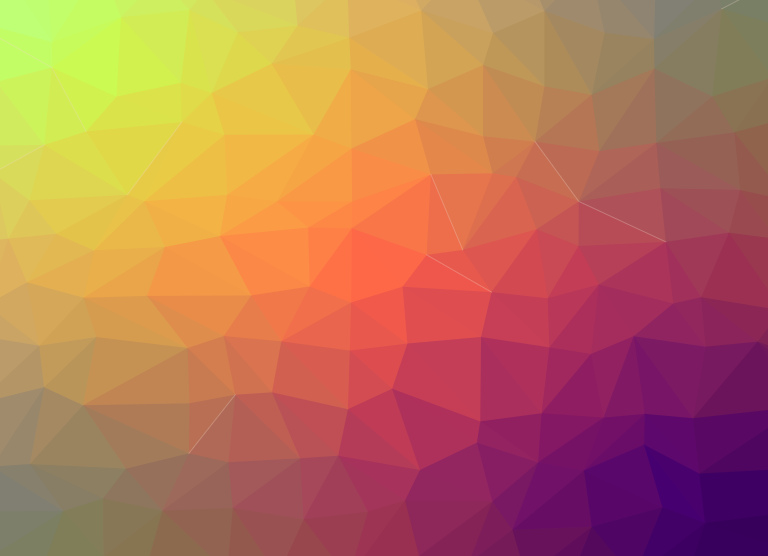
Reproduce this background procedurally as a WebGL 2 fragment shader.

```glsl
#version 300 es
precision highp float;
// Low-poly mesh: a jittered grid of points, each quad split into two flat
// triangles. A triangle's colour is the mean of one palette read across the
// canvas and down it, taken at the triangle's centroid.
uniform vec2 u_resolution;
out vec4 fragColor;

#define CELLS vec2(12.6, 10.26)   // grid cells across and up the canvas
#define PHASE vec2(0.25, 0.22)    // grid offset, in cells
#define JITTER vec2(0.40, 0.34)   // largest point shift, in cells (below 0.5)
#define SEED 17.0
#define SEAM_CHANCE 0.05          // share of quads with a pale diagonal seam
#define SEAM_WIDTH 0.0016         // in canvas heights
#define SEAM_ALPHA 0.32

const vec3 PALETTE[9] = vec3[9](
    vec3(0.74, 1.00, 0.47), vec3(0.80, 0.98, 0.31), vec3(0.91, 0.81, 0.27),
    vec3(0.99, 0.61, 0.27), vec3(1.00, 0.38, 0.28), vec3(0.78, 0.25, 0.34),
    vec3(0.52, 0.09, 0.39), vec3(0.28, 0.00, 0.44), vec3(0.20, 0.00, 0.33));

vec3 hash3(vec2 id) {
    vec3 q = fract((id.xyx + SEED) * vec3(0.1031, 0.1030, 0.0973));
    q += dot(q, q.yxz + 33.33);
    return fract((q.xxy + q.yzz) * q.zyx);
}

vec3 palette(float t) {
    float s = clamp(t, 0.0, 1.0) * 8.0;
    int i = min(int(s), 7);
    return mix(PALETTE[i], PALETTE[i + 1], s - float(i));
}

vec3 meshColour(vec2 uv) {
    return 0.5 * (palette(uv.x) + palette(1.0 - uv.y));
}

// Grid point in canvas heights
vec2 meshPoint(vec2 id, vec2 aspect) {
    vec2 shift = (hash3(id).xy * 2.0 - 1.0) * JITTER;
    return (id + shift - PHASE) / CELLS * aspect;
}

float cross2(vec2 a, vec2 b) {
    return a.x * b.y - a.y * b.x;
}

// Twice the signed area, positive when counter-clockwise
float area(vec2 a, vec2 b, vec2 c) {
    return cross2(b - a, c - a);
}

// Signed distance to the line a-b, positive on its left
float lineSide(vec2 p, vec2 a, vec2 b) {
    return cross2(b - a, p - a) / length(b - a);
}

float segmentDistance(vec2 p, vec2 a, vec2 b) {
    vec2 ab = b - a;
    return length(p - a - ab * clamp(dot(p - a, ab) / dot(ab, ab), 0.0, 1.0));
}

// Flat colour weighted by the triangle's smooth coverage
vec4 triangle(vec2 p, vec2 a, vec2 b, vec2 c, vec2 aspect, float pixel) {
    float inside = min(lineSide(p, a, b), min(lineSide(p, b, c), lineSide(p, c, a)));
    float cover = clamp(inside / pixel + 0.5, 0.0, 1.0);
    return vec4(meshColour((a + b + c) / 3.0 / aspect), 1.0) * cover;
}

void main() {
    float pixel = 1.0 / u_resolution.y;
    vec2 aspect = vec2(u_resolution.x * pixel, 1.0);
    vec2 p = gl_FragCoord.xy * pixel;
    vec2 home = floor(p / aspect * CELLS + PHASE);
    vec4 sum = vec4(0.0);
    float seam = 0.0;

    // Jittered quads can reach into the neighbouring cells
    for (int j = -1; j <= 1; j++) {
        for (int i = -1; i <= 1; i++) {
            vec2 id = home + vec2(i, j);
            vec2 a = meshPoint(id, aspect);
            vec2 b = meshPoint(id + vec2(1.0, 0.0), aspect);
            vec2 c = meshPoint(id + vec2(1.0, 1.0), aspect);
            vec2 d = meshPoint(id + vec2(0.0, 1.0), aspect);

            // Rotate the corners if b-d gives the better-balanced split
            float splitAC = min(area(a, b, c), area(a, c, d));
            float splitBD = min(area(b, c, d), area(b, d, a));
            if (splitBD > splitAC) {
                vec2 first = a;
                a = b; b = c; c = d; d = first;
            }
            sum += triangle(p, a, b, c, aspect, pixel);
            sum += triangle(p, a, c, d, aspect, pixel);

            // Rare hairline along the diagonal
            float edge = segmentDistance(p, a, c) - 0.5 * SEAM_WIDTH;
            float line = clamp(0.5 - edge / pixel, 0.0, 1.0);
            seam = max(seam, line * step(hash3(id + 51.0).z, SEAM_CHANCE));
        }
    }
    vec3 colour = sum.rgb / max(sum.a, 0.001);
    fragColor = vec4(mix(colour, vec3(0.95, 0.85, 0.80), seam * SEAM_ALPHA), 1.0);
}
```
